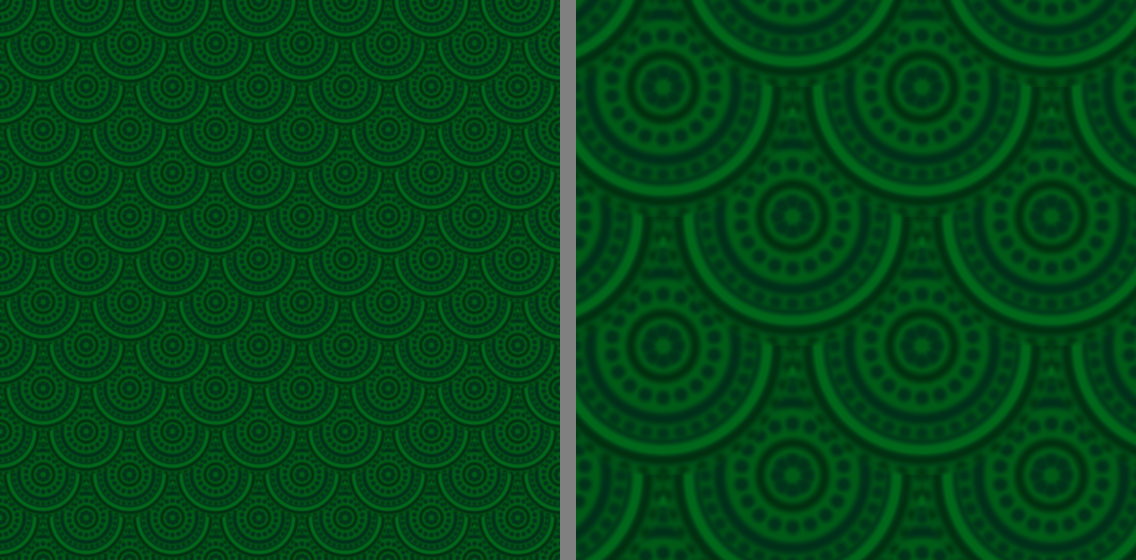
Left, the full canvas; right, a detail of the centre.
Reproduce this pattern procedurally as a Shadertoy shader.

```glsl
const float TAU = 6.2831853;
const float HALF_CELLS = 12.98;   // half repeats across the canvas

const vec3 SHADE   = vec3(0.00, 0.190, 0.10);
const vec3 OUTLINE = vec3(0.00, 0.190, 0.06);
const vec3 MIDTONE = vec3(0.00, 0.325, 0.09);
const vec3 FIELD   = vec3(0.00, 0.355, 0.09);
const vec3 LIGHT   = vec3(0.00, 0.405, 0.10);

// Soft ring of given radius and half width
float ring(float r, float radius, float halfWidth, float soft) {
    return 1.0 - smoothstep(halfWidth - soft, halfWidth + soft, abs(r - radius));
}

// Circle of evenly spaced round dots
float dotRing(vec2 p, float radius, float count, float size, float soft) {
    float turn = atan(p.x, p.y) / TAU * count;
    float a = (fract(turn + 0.5) - 0.5) * TAU / count;
    float d = length(length(p) * vec2(cos(a), sin(a)) - vec2(radius, 0.0));
    return 1.0 - smoothstep(size - soft, size + soft, d);
}

// One round scale, centred on p = 0 with radius 1
vec3 scaleColor(vec2 p, float soft) {
    float r = length(p);

    // Base: light medallion on a shaded band
    vec3 col = mix(FIELD, SHADE, smoothstep(0.52 - soft, 0.52 + soft, r));

    // Medallion: beaded eye, dark ring, large beads
    col = mix(col, SHADE, 0.55 * ring(r, 0.115, 0.045, soft));
    col = mix(col, SHADE, 0.85 * dotRing(p, 0.115, 8.0, 0.050, soft));
    col = mix(col, OUTLINE, ring(r, 0.250, 0.036, soft));
    col = mix(col, SHADE, 0.95 * dotRing(p, 0.400, 18.0, 0.052, soft));

    // Beaded band and bright rim
    col = mix(col, MIDTONE, ring(r, 0.665, 0.060, soft));
    col = mix(col, SHADE, 0.85 * dotRing(p, 0.675, 32.0, 0.044, soft));
    col = mix(col, LIGHT, ring(r, 0.805, 0.045, soft));

    // Dark outline and beaded edge
    col = mix(col, OUTLINE, ring(r, 0.890, 0.034, soft));
    col = mix(col, MIDTONE, smoothstep(0.92 - soft, 0.92 + soft, r));
    return mix(col, OUTLINE, 0.80 * dotRing(p, 0.975, 40.0, 0.040, soft));
}

// Offset from the nearest scale centre in a row; odd rows shift by one
vec2 offsetInRow(vec2 q, float row) {
    float x = mod(q.x - row + 1.0, 2.0) - 1.0;
    return vec2(x, q.y - row);
}

void mainImage(out vec4 fragColor, in vec2 fragCoord) {
    vec2 uv = fragCoord / iResolution.y;
    vec2 q = vec2(uv.x, 1.0 - uv.y) * HALF_CELLS;
    float soft = max(0.034, 0.75 * HALF_CELLS / iResolution.y);

    // Each row overlaps the row below it
    float row = floor(q.y);
    vec2 upper = offsetInRow(q, row);
    vec2 lower = offsetInRow(q, row + 1.0);
    float uncovered = smoothstep(1.0 - soft, 1.0 + soft, length(upper));

    vec3 col = mix(scaleColor(upper, soft), scaleColor(lower, soft), uncovered);
    fragColor = vec4(col, 1.0);
}
```
